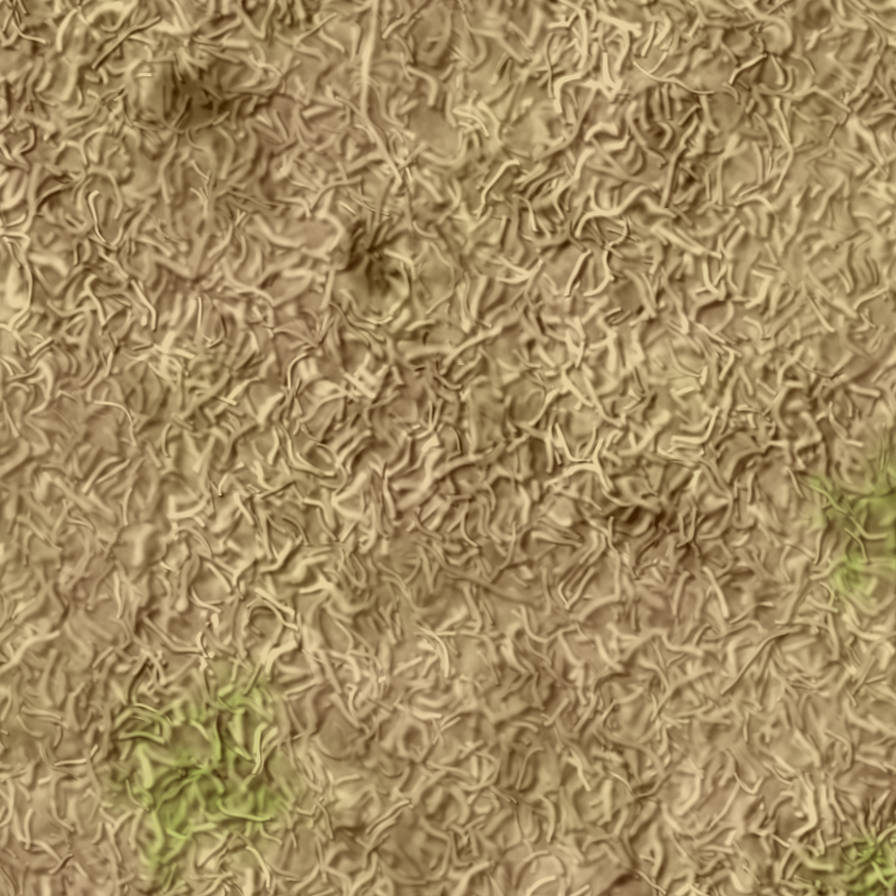
Reproduce this texture procedurally as a WebGL 1 fragment shader.

```glsl
precision highp float;
// Dry straw litter on bare soil, with long stalks and a few tufts of green grass.
uniform vec2 u_resolution;

vec2 hash2(vec2 p) {
  vec3 q = fract(vec3(p.xyx) * vec3(0.1031, 0.1030, 0.0973));
  q += dot(q, q.yzx + 33.33);
  return fract((q.xx + q.yz) * q.zy);
}

float noise(vec2 p) {
  vec2 i = floor(p), f = fract(p);
  f = f * f * (3.0 - 2.0 * f);
  float low = mix(hash2(i).x, hash2(i + vec2(1.0, 0.0)).x, f.x);
  float high = mix(hash2(i + vec2(0.0, 1.0)).x, hash2(i + 1.0).x, f.x);
  return mix(low, high, f.y);
}

float fbm(vec2 p) {
  float sum = 0.0, amp = 0.5;
  for (int i = 0; i < 4; i++) {
    sum += amp * noise(p);
    p = p * 2.03 + 17.3;
    amp *= 0.5;
  }
  return sum / 0.9375;
}

// Distance to a bent, slightly wavy blade lying along x.
float blade(vec2 q, float halfLength, float bend, float phase) {
  float x = clamp(q.x, -halfLength, halfLength);
  float y = bend * x * x + 0.03 * sin(x * 7.0 + phase);
  return length(q - vec2(x, y));
}

// Lays one blade per cell over the tone, each with a shadow at its lower right.
float scatter(float tone, vec2 p, float cells, float width, float share, float seed) {
  vec2 g = p * cells + seed * 7.31;
  vec2 cell = floor(g);
  for (int j = -1; j <= 1; j++) {
    for (int i = -1; i <= 1; i++) {
      vec2 id = cell + vec2(float(i), float(j));
      vec2 place = hash2(id + seed * 31.7);
      vec2 shape = hash2(id + seed * 57.1 + 101.0);
      vec2 look = hash2(id + seed * 83.9 + 203.0);
      float present = step(look.y, share);
      float w = width * cells * mix(0.65, 1.4, fract(look.y * 37.0));
      float angle = 1.65 + (shape.x - 0.5) * 2.5;
      float c = cos(angle), s = sin(angle);
      mat2 turn = mat2(c, -s, s, c);
      vec2 q = g - id - place;
      float halfLength = mix(0.18, 0.66, shape.y);
      float bend = (place.x - 0.5) * 1.5;
      float phase = look.x * 40.0;
      float body = blade(turn * q, halfLength, bend, phase);
      vec2 slip = vec2(-1.1, 1.0) * w;
      float shade = blade(turn * (q + slip), halfLength, bend, phase);
      float shadow = 1.0 - smoothstep(0.2 * w, 2.0 * w, shade);
      float cover = 1.0 - smoothstep(0.1 * w, 1.6 * w, body);
      tone = mix(tone, -0.08, mix(0.25, 0.7, place.y) * shadow * present);
      tone = mix(tone, 0.74 + 0.5 * look.x, mix(0.65, 1.0, shape.y) * cover * present);
    }
  }
  return tone;
}

// Soft ragged patch around a centre.
float tuft(vec2 p, vec2 centre, float radius) {
  float ragged = (fbm(p * 22.0) - 0.5) * 0.12;
  return 1.0 - smoothstep(0.2 * radius, radius, length(p - centre) + ragged);
}

void main() {
  vec2 p = gl_FragCoord.xy / u_resolution.y;
  vec2 warp = vec2(noise(p * 32.0), noise(p * 32.0 + 51.0)) - 0.5;
  vec2 warped = p + 0.014 * warp;

  // Soil, then layers of short straw, then sparse long stalks
  float tone = 0.62 + 0.6 * (fbm(p * 45.0) - 0.5);
  for (int k = 0; k < 5; k++) {
    float layer = float(k);
    tone = scatter(tone, warped, 32.0 - 1.8 * layer, 0.0037, 0.85, layer + 1.0);
  }
  float top = smoothstep(0.45, 0.95, p.y);
  tone = scatter(tone, warped, 13.0, 0.0034, 0.1 + 0.3 * top, 8.0);
  tone = scatter(tone, warped, 4.0, 0.0046, 0.22, 11.0);

  // Crumbs break the straw up; worn areas are flatter
  float crumbs = noise(warped * vec2(80.0, 52.0) + 7.0) - 0.5;
  tone += 0.32 * crumbs + 0.2 * (noise(p * 125.0) - 0.5);
  float worn = smoothstep(0.4, 0.65, fbm(p * 4.0 + 9.0) + 0.2 * (0.5 - p.y));
  tone = mix(0.7, tone, mix(1.1, 0.78, worn));

  // Dark hollows, gathered along a faint track that runs down to the right
  float along = clamp((p.x - 0.2) / 0.5, 0.0, 1.0);
  float track = length(p - vec2(0.2 + 0.5 * along, 0.9 - 0.45 * along));
  float hollows = smoothstep(0.42, 0.72, fbm(p * 17.0 + 4.0));
  tone -= hollows * (0.16 + 0.32 * (1.0 - smoothstep(0.01, 0.08, track)));
  tone += 0.07 + 0.4 * (fbm(p * 8.0 + 31.0) - 0.5);
  tone = clamp(tone, -0.25, 1.2);

  vec3 darkSoil = vec3(0.36, 0.25, 0.11);
  vec3 paleStraw = vec3(0.81, 0.72, 0.54);
  vec3 color = mix(darkSoil, paleStraw, tone);

  // Drifts of hue, then green grass
  float drift = fbm(p * 9.0 + 70.0) - 0.5;
  color += drift * vec3(0.02, -0.015, 0.04);
  float green = tuft(p, vec2(0.23, 0.13), 0.15);
  green = max(green, tuft(p, vec2(1.0, 0.43), 0.12));
  green = max(green, tuft(p, vec2(0.98, 0.02), 0.08));
  green *= 0.3 + 0.7 * noise(warped * 45.0 + 15.0);
  color = mix(color, color * vec3(0.8, 0.95, 0.6), green);
  gl_FragColor = vec4(clamp(color, 0.0, 1.0), 1.0);
}
```
